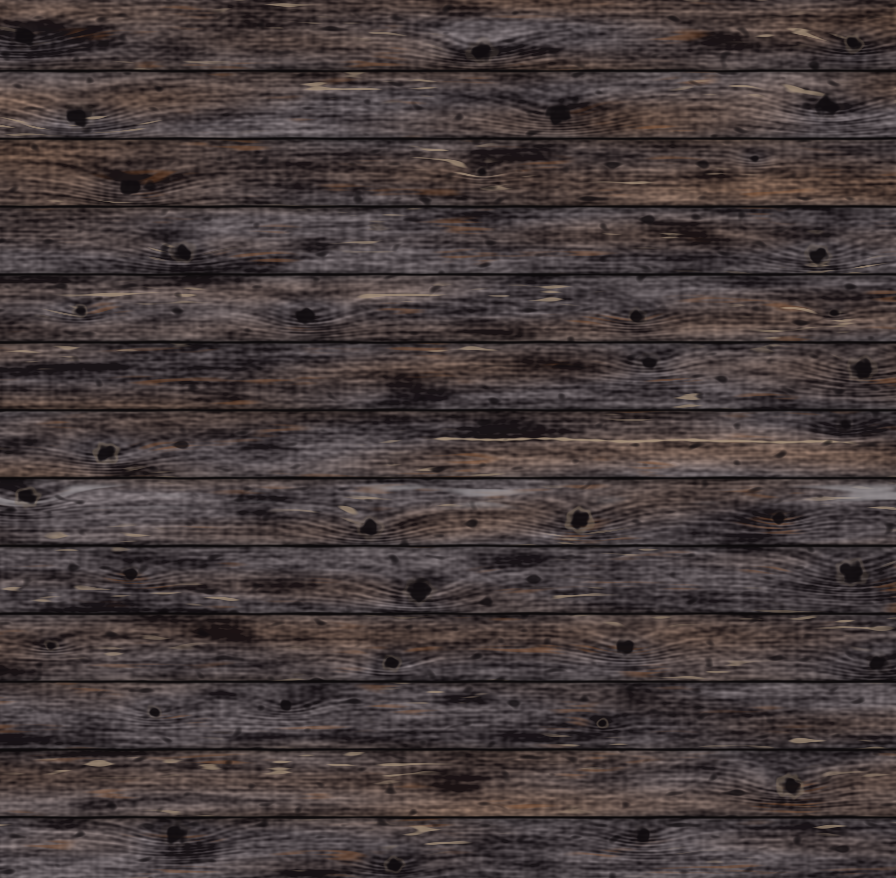
A WebGL 1 fragment shader for this texture:

```glsl
precision highp float;
uniform vec2 u_resolution;

// Layout, in canvas heights
const float PITCH = 0.0773;
const float FIRST_SEAM = 0.069;
const float LAST_ROW = 12.0;
const float SEAM_HALF = 0.0013;
const float KNOT_CELL = 0.26;
const float KNOT_CHANCE = 0.66;

// Wear
const float STREAKED_ROW = 5.0;
const float SPLIT_ROW = 6.0;
const vec2 SPLIT_SPAN = vec2(0.48, 0.98);
const float SPLIT_HEIGHT = 0.58;

// Colours
const vec3 DARK_WOOD = vec3(0.095, 0.075, 0.085);
const vec3 PALE_WOOD = vec3(0.56, 0.525, 0.51);
const vec3 WARM_TINT = vec3(1.13, 0.96, 0.83);
const vec3 COOL_TINT = vec3(0.98, 0.97, 1.02);
const vec3 SEAM_COLOR = vec3(0.045, 0.035, 0.04);
const vec3 KNOT_COLOR = vec3(0.06, 0.045, 0.055);
const vec3 CHIP_COLOR = vec3(0.65, 0.57, 0.48);
const vec3 SILVER_COLOR = vec3(0.60, 0.58, 0.59);
const vec3 RUST_COLOR = vec3(0.46, 0.27, 0.14);

float hash(vec2 p) {
  vec3 q = fract(p.xyx * vec3(0.1031, 0.1030, 0.0973));
  q += dot(q, q.yzx + 33.33);
  return fract((q.x + q.y) * q.z);
}

vec2 gradient(vec2 cell) {
  float a = 6.28318 * hash(cell);
  return vec2(cos(a), sin(a));
}

float noise(vec2 p) {
  vec2 i = floor(p), f = fract(p);
  vec2 s = f * f * f * (f * (f * 6.0 - 15.0) + 10.0);
  vec2 r = vec2(1.0, 0.0);
  float low = mix(dot(gradient(i), f), dot(gradient(i + r), f - r), s.x);
  float high = mix(dot(gradient(i + r.yx), f - r.yx), dot(gradient(i + 1.0), f - 1.0), s.x);
  return mix(low, high, s.y);
}

void main() {
  vec2 p = gl_FragCoord.xy / u_resolution.y;
  float px = 1.0 / u_resolution.y;

  // Plank index and position across it
  float rowPos = (p.y - FIRST_SEAM) / PITCH + 1.0;
  float row = min(floor(rowPos), LAST_ROW);
  float v = rowPos - row;
  float seed = hash(vec2(row, 7.0));
  vec2 q = p + vec2(row * 3.7, row * 0.31);

  // Knots bend the grain and stain the wood around them
  float grain = q.y + 0.004 * noise(q * vec2(3.0, 12.0));
  float core = 0.0, rim = 0.0, stain = 0.0, figure = 0.0;
  for (int k = 0; k < 8; k++) {
    vec2 id = vec2(float(k) + 2.0, row + 11.0);
    float present = step(hash(id + 31.0), KNOT_CHANCE);
    float radius = mix(0.004, 0.012, hash(id + 53.0));
    float centerX = (float(k) + 0.1 + 0.8 * hash(id)) * KNOT_CELL;
    float centerV = mix(0.22, 0.8, hash(id + 17.0));
    vec2 d = vec2(p.x - centerX, (v - centerV) * PITCH) / radius;
    float r = length(d * vec2(0.85, 1.0)) + 0.5 * noise(q * 110.0);
    float aa = px / radius + 0.12;
    float halo = present * exp(-dot(d * d, vec2(0.03, 0.16)));
    grain += 1.8 * radius * halo;
    figure = max(figure, halo);
    stain = max(stain, present * exp(-dot(d * d, vec2(0.08, 0.16))));
    core = max(core, present * (1.0 - smoothstep(0.85 - aa, 0.85 + aa, r)));
    float ring = 1.0 - smoothstep(0.08, 0.3 + aa, abs(r - 1.1));
    rim = max(rim, present * ring * hash(id + 71.0));
  }

  // Layered grain, saw marks and weathering
  float broad = noise(q * vec2(3.5, 17.0)) + 0.5 * noise(q * vec2(11.0, 38.0));
  float streak = noise(vec2(q.x * 6.0, grain * 95.0));
  float fibre = noise(vec2(q.x * 19.0, grain * 230.0));
  float grit = noise(q * vec2(105.0, 240.0));
  float saw = noise(q * vec2(180.0, 15.0));
  float rings = sin(grain * 1300.0 + 5.0 * noise(q * vec2(7.0, 30.0)));
  float tone = 0.43 + 0.09 * (seed - 0.5) + 0.33 * broad + 0.32 * streak
    + 0.40 * fibre + 0.34 * grit + 0.10 * saw + (0.025 + 0.09 * figure) * rings;
  tone -= 0.30 * stain * (0.7 + noise(q * 45.0));
  tone -= 0.38 * smoothstep(0.18, 0.5, noise(q * vec2(7.0, 34.0) + 40.0));

  vec3 color = mix(DARK_WOOD, PALE_WOOD, clamp(tone, 0.0, 1.0));
  float warmth = 0.45 + 0.9 * (hash(vec2(row, 23.0)) - 0.5)
    + 1.2 * noise(q * vec2(2.5, 22.0) + 9.0) - 0.4 * stain;
  if (row == STREAKED_ROW) warmth -= 0.4;
  color *= mix(COOL_TINT, WARM_TINT, clamp(warmth, 0.0, 1.0));

  // Rust patches, flaked fibres and silvered streaks
  float rust = smoothstep(0.22, 0.5, noise(q * vec2(9.0, 55.0) + 70.0));
  color = mix(color, RUST_COLOR, 0.45 * rust * smoothstep(-0.1, 0.3, fibre));
  float flake = smoothstep(0.22, 0.42, noise(vec2(q.x * 24.0, grain * 190.0) + 5.0));
  float worn = smoothstep(0.12, 0.38, noise(q * vec2(5.0, 24.0) + 90.0));
  color = mix(color, CHIP_COLOR, 0.75 * flake * worn);
  if (row == STREAKED_ROW) {
    float silver = smoothstep(0.05, 0.35, noise(vec2(q.x * 9.0, grain * 85.0) + 3.0));
    silver *= smoothstep(0.5, 0.68, v) * (1.0 - smoothstep(0.84, 0.95, v));
    color = mix(color, SILVER_COLOR, 0.75 * silver);
  }

  // One long ragged split
  if (row == SPLIT_ROW) {
    float bend = 0.1 * (p.x - SPLIT_SPAN.x) - 0.06 * noise(vec2(p.x * 12.0, 4.0));
    float gap = abs(v - SPLIT_HEIGHT + bend) * PITCH;
    float width = 0.0012 + 0.0022 * noise(vec2(p.x * 60.0, 8.0));
    float inside = smoothstep(SPLIT_SPAN.x, SPLIT_SPAN.x + 0.02, p.x)
      * (1.0 - smoothstep(SPLIT_SPAN.y - 0.02, SPLIT_SPAN.y, p.x));
    color = mix(color, CHIP_COLOR, 0.9 * inside * (1.0 - smoothstep(width - px, width + px, gap)));
  }

  // Knot cores and small pits
  color = mix(color, CHIP_COLOR * 0.75, 0.55 * rim * rim);
  float pit = smoothstep(0.36, 0.55, noise(q * vec2(38.0, 75.0) + 20.0));
  color = mix(color, KNOT_COLOR, max(0.92 * core, 0.75 * pit));

  // Shadowed seams, none along the canvas border
  float edge = PITCH * min(v, row < LAST_ROW ? 1.0 - v : 1.0);
  edge += 0.0012 * noise(vec2(q.x * 16.0, row));
  color *= 1.0 - 0.4 * exp(-max(edge, 0.0) / 0.0035);
  float seam = 1.0 - smoothstep(SEAM_HALF - px, SEAM_HALF + px, edge);
  gl_FragColor = vec4(mix(color, SEAM_COLOR, 0.95 * seam), 1.0);
}
```
